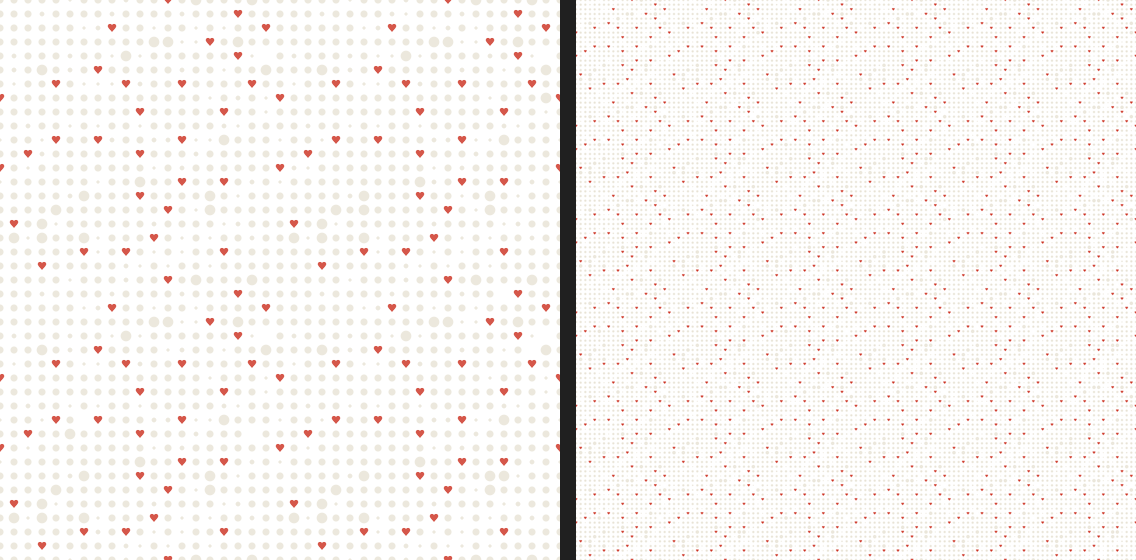
Left: one tile. Right: repeated 3 by 3.
This pattern is drawn by a three.js fragment shader. Its source:

```glsl
#define REPEATS 2.0          // pattern tiles across and up
#define TILE 20.0            // grid cells per tile
#define HEART_SIZE 0.3       // half width, in cells
#define BIG_DOT 0.38         // dot radii, in cells
#define DOT 0.25
#define SMALL_DOT 0.17
#define TINY_DOT 0.115
#define VARIATION 0.02       // share of dots that differ between tiles
#define PAPER vec3(1.0)
#define CREAM vec3(0.925, 0.91, 0.867)
#define RED vec3(0.835, 0.34, 0.29)

varying vec2 vUv;

float hash(vec2 p, float seed) {
  vec3 q = fract(vec3(p.xyx + seed) * vec3(0.1031, 0.1030, 0.0973));
  q += dot(q, q.yzx + 33.33);
  return fract((q.x + q.y) * q.z);
}

// Priority of a cell, wrapping at the tile border
float priority(vec2 cell) {
  return hash(mod(cell, TILE), 17.3);
}

// A cell holds a heart when it outranks all cells within two grid steps
bool holdsHeart(vec2 cell) {
  float own = priority(cell);
  for (int j = -2; j <= 2; j++) {
    for (int i = -2; i <= 2; i++) {
      vec2 offset = vec2(float(i), float(j));
      float steps = abs(offset.x) + abs(offset.y);
      if (steps > 0.5 && steps < 2.5 && priority(cell + offset) > own) return false;
    }
  }
  return true;
}

// Heart of half width 1: two round lobes above a tapering body
float heartDistance(vec2 p) {
  const float lobeX = 0.48;
  const float lobeRadius = 0.52;
  const float bodyHeight = 1.42;
  p.y += 0.5 * (lobeRadius - bodyHeight);
  p.x = abs(p.x);
  vec2 notch = vec2(0.0, sqrt(lobeRadius * lobeRadius - lobeX * lobeX));
  float toNotch = -length(p - notch);
  if (p.y < 0.0) {
    float t = -p.y / bodyHeight;
    float halfWidth = 1.0 - t * t * (2.2 - 1.2 * t);
    float body = (p.x - halfWidth) * mix(1.0, 0.8, min(t * 2.0, 1.0));
    return max(max(body, toNotch), -p.y - bodyHeight);
  }
  bool belowNotch = p.y < notch.y * (1.0 - p.x / lobeX);
  return belowNotch ? toNotch : length(p - vec2(lobeX, 0.0)) - lobeRadius;
}

// Mostly regular dots, with a few big, missing, tiny and small ones
float dotRadius(vec2 cell) {
  vec2 canvasCell = mod(cell, TILE * REPEATS);
  float pick = hash(mod(cell, TILE), 71.9);
  if (hash(canvasCell, 113.7) < VARIATION) pick = 0.3 * hash(canvasCell, 41.1);
  if (pick < 0.035) return BIG_DOT;
  if (pick < 0.055) return -1.0;
  if (pick < 0.175) return TINY_DOT;
  if (pick < 0.24) return SMALL_DOT;
  return DOT;
}

void main() {
  vec2 grid = vUv * TILE * REPEATS;
  float pixel = max(fwidth(grid.x), fwidth(grid.y));
  vec2 cell = floor(grid + 0.5);
  vec2 local = grid - cell;

  bool heart = holdsHeart(cell);
  float d = heart ? heartDistance(local / HEART_SIZE) * HEART_SIZE
                  : length(local) - dotRadius(cell);
  float coverage = clamp(0.5 - d / pixel, 0.0, 1.0);
  gl_FragColor = vec4(mix(PAPER, heart ? RED : CREAM, coverage), 1.0);
}
```
